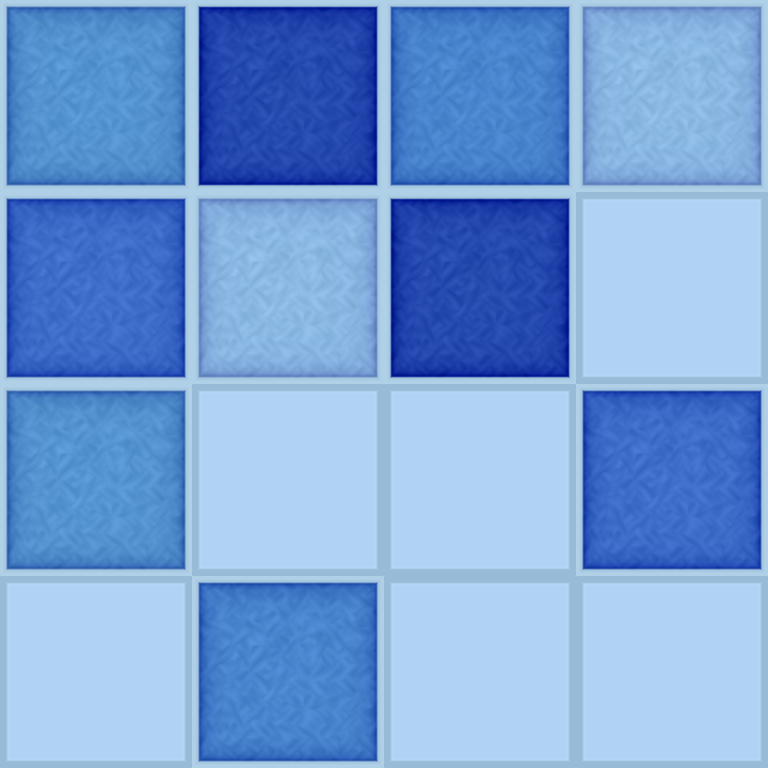
Write a three.js fragment shader that draws this pattern.

```glsl
// A four by four wall of square blue tiles set in pale grey-blue grout.
// Each cell looks up its glaze; glazed tiles get dark inner rims and an
// embossed grain of crossing diagonal strokes, blank tiles stay flat.

varying vec2 vUv;

const float TILES = 4.0;        // cells across and down
const float GROUT_HALF = 0.0365; // grout inside each cell, in cells
const float SOFT = 0.007;       // edge softness, in cells
const float RIM_TIGHT = 0.014;  // falloff of the hard rim shade
const float RIM_WIDE = 0.065;   // falloff of the soft rim shade
const float GRAIN_DEPTH = 0.075;
const vec2 GRAIN_FREQ = vec2(11.0, 30.0); // along and across a stroke
const float WEAVE_FREQ = 13.0;  // patches of stroke direction

const vec3 BLANK = vec3(0.685, 0.822, 0.960);
const vec3 GROUT = vec3(0.595, 0.735, 0.845);
const vec3 GROUT_LIT = vec3(0.685, 0.815, 0.900);
const vec3 SKY = vec3(0.335, 0.585, 0.815);
const vec3 NAVY = vec3(0.150, 0.295, 0.690);
const vec3 AZURE = vec3(0.290, 0.525, 0.810);
const vec3 ICE = vec3(0.545, 0.725, 0.895);
const vec3 COBALT = vec3(0.240, 0.435, 0.790);
const vec3 RIM_SHADE = vec3(0.230, 0.300, 0.185);

// Glaze of each cell, one row per line from the bottom:
// 0 blank, 1 sky, 2 navy, 3 azure, 4 ice, 5 cobalt
const mat4 LAYOUT = mat4(
  0.0, 3.0, 0.0, 0.0,
  1.0, 0.0, 0.0, 5.0,
  5.0, 4.0, 2.0, 0.0,
  1.0, 2.0, 3.0, 4.0);

// Unit mask that selects one of four entries
vec4 pick(float index) {
  return 1.0 - step(0.5, abs(vec4(0.0, 1.0, 2.0, 3.0) - index));
}

vec3 glazeColour(float kind) {
  if (kind < 0.5) return BLANK;
  if (kind < 1.5) return SKY;
  if (kind < 2.5) return NAVY;
  if (kind < 3.5) return AZURE;
  if (kind < 4.5) return ICE;
  return COBALT;
}

vec2 hashGradient(vec2 p) {
  vec3 q = fract(vec3(p.xyx) * vec3(0.1031, 0.1030, 0.0973));
  q += dot(q, q.yzx + 33.33);
  float angle = 6.2832 * fract((q.x + q.y) * q.z);
  return vec2(cos(angle), sin(angle));
}

float gradientNoise(vec2 p) {
  vec2 i = floor(p);
  vec2 f = p - i;
  vec2 u = f * f * f * (f * (f * 6.0 - 15.0) + 10.0);
  vec2 e = vec2(1.0, 0.0);
  float a = dot(hashGradient(i), f);
  float b = dot(hashGradient(i + e.xy), f - e.xy);
  float c = dot(hashGradient(i + e.yx), f - e.yx);
  float d = dot(hashGradient(i + e.xx), f - e.xx);
  return mix(mix(a, b, u.x), mix(c, d, u.x), u.y);
}

// Short strokes along both diagonals, swapped patch by patch
float grain(vec2 p) {
  vec2 diagonal = vec2(p.x + p.y, p.y - p.x) * 0.7071;
  float rising = gradientNoise(diagonal * GRAIN_FREQ + 40.0);
  float falling = gradientNoise(diagonal.yx * GRAIN_FREQ + 90.0);
  float patches = gradientNoise(p * WEAVE_FREQ + 7.0);
  return mix(rising, falling, smoothstep(-0.12, 0.12, patches));
}

void main() {
  vec2 grid = vUv * TILES;
  vec2 cell = min(floor(grid), TILES - 1.0);
  vec2 local = grid - cell;

  float kind = dot(LAYOUT * pick(cell.y), pick(cell.x));
  float glazed = step(0.5, kind);

  // Distance from the cell border, then from the tile edge
  vec2 toBorder = min(local, 1.0 - local);
  float border = min(toBorder.x, toBorder.y);
  float inset = border - GROUT_HALF;
  float depth = max(inset, 0.0);

  // Tile face: grain and rim shade on glazed tiles only
  float rim = 0.6 * exp(-depth / RIM_TIGHT) + 0.4 * exp(-depth / RIM_WIDE);
  vec3 face = glazeColour(kind);
  face += glazed * (GRAIN_DEPTH * grain(local) - RIM_SHADE * rim);

  // Faint bright lip inside blank tiles
  float lip = 1.0 - smoothstep(0.008, 0.022, depth);
  face += (1.0 - glazed) * 0.012 * lip;

  // Grout catches light beside glazed tiles
  float lit = glazed * (1.0 - 0.6 * smoothstep(0.012, GROUT_HALF, border));
  vec3 grout = mix(GROUT, GROUT_LIT, lit);

  vec3 colour = mix(grout, face, smoothstep(-SOFT, SOFT, inset));
  gl_FragColor = vec4(clamp(colour, 0.0, 1.0), 1.0);
}
```
